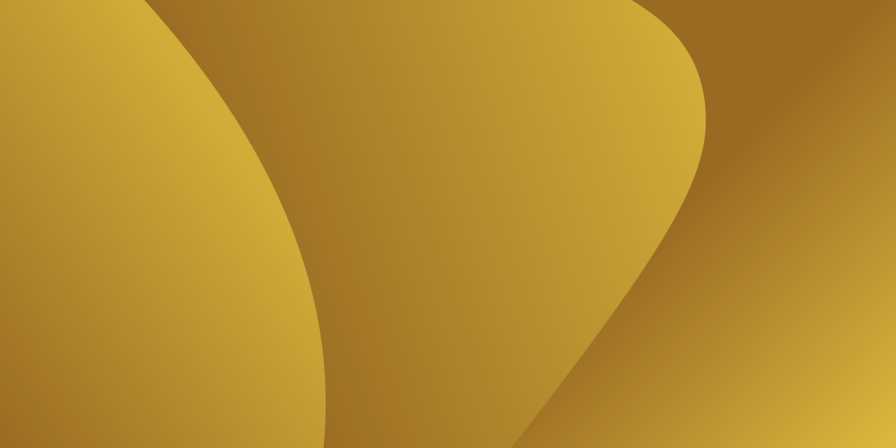
Reproduce this background procedurally as a Shadertoy shader.

```glsl
const vec3 BRONZE = vec3(0.60, 0.42, 0.135);
const vec3 GOLD = vec3(0.82, 0.68, 0.22);
const vec3 BRIGHT_GOLD = vec3(0.865, 0.725, 0.245);

// Linear gradient across the plane, from start to end along a direction
vec3 ramp(vec2 p, vec2 direction, float start, float end, vec3 from, vec3 to) {
    return mix(from, to, clamp((dot(p, direction) - start) / (end - start), 0.0, 1.0));
}

// Right border of the left panel: a shallow parabola
float leftBorder(float y) {
    return 0.727 - 0.5 * (y - 0.1) * (y - 0.1);
}

// Right border of the middle panel: rounded shoulder above, hyperbola below
float middleBorder(float y) {
    float s = y - 0.732;
    float q = s * s;
    float drop = s > 0.0 ? q * (1.456 + 12.0 * q)
                         : 0.82 * (sqrt(q + 0.058) - sqrt(0.058));
    return 1.5755 - drop;
}

// Antialiased coverage of the area left of a border
float coverage(float d, float slope, float pixel) {
    return 1.0 - smoothstep(-0.75, 0.75, d / (pixel * sqrt(1.0 + slope * slope)));
}

void mainImage(out vec4 fragColor, in vec2 fragCoord) {
    vec2 p = fragCoord / iResolution.y;
    p.x *= 2.0 * iResolution.y / iResolution.x;
    float pixel = 1.0 / iResolution.y;

    // Backdrop, brightening toward the lower right corner
    vec3 color = ramp(p, vec2(0.72, -0.69), 0.72, 1.44, BRONZE, BRIGHT_GOLD);

    // Middle panel
    float border = middleBorder(p.y);
    float slope = (middleBorder(p.y + 0.001) - middleBorder(p.y - 0.001)) / 0.002;
    vec3 panel = ramp(p, vec2(0.94, 0.35), 0.64, 1.76, BRONZE, GOLD);
    color = mix(color, panel, coverage(p.x - border, slope, pixel));

    // Left panel
    border = leftBorder(p.y);
    slope = 0.1 - p.y;
    panel = ramp(p, vec2(0.82, 0.57), 0.0, 0.83, BRONZE, GOLD);
    color = mix(color, panel, coverage(p.x - border, slope, pixel));

    fragColor = vec4(color, 1.0);
}
```
